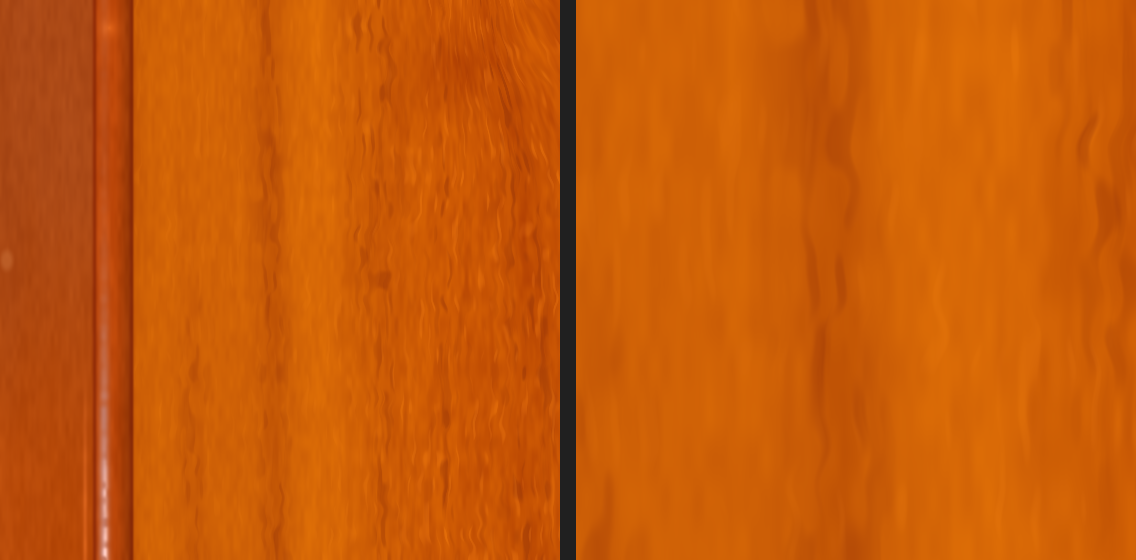
Left: the whole. Right: its middle third, enlarged.
Write a Shadertoy shader that draws this texture.

```glsl
// Varnished orange wood: a red-brown rail, a glossy rounded bead and a wide board.
// Stretched value noise gives the fibres, soft vertical bands place the dark streaks,
// and short thresholded noise inside those bands makes the pores.
#define LIGHT_WOOD vec3(0.862, 0.425, 0.025)
#define DARK_WOOD  vec3(0.735, 0.310, 0.020)
#define PORE_WOOD  vec3(0.610, 0.215, 0.025)
#define RAIL_TOP   vec3(0.670, 0.285, 0.085)
#define RAIL_LOW   vec3(0.715, 0.280, 0.025)
#define BEAD_WOOD  vec3(0.715, 0.265, 0.030)
#define GROOVE     vec3(0.500, 0.130, 0.025)
#define GLOSS      vec3(0.800, 0.640, 0.670)
#define RAIL_EDGE  0.167
#define BEAD_EDGE  0.237
#define PORE_DEPTH 0.55

float hash(vec2 p) {
    vec3 q = fract(vec3(p.xyx) * 0.1031);
    q += dot(q, q.yzx + 33.33);
    return fract((q.x + q.y) * q.z);
}

float noise(vec2 p) {
    vec2 i = floor(p), f = fract(p);
    f = f * f * (3.0 - 2.0 * f);
    return mix(mix(hash(i), hash(i + vec2(1, 0)), f.x),
               mix(hash(i + vec2(0, 1)), hash(i + vec2(1, 1)), f.x), f.y);
}

float fbm(vec2 p) {
    float sum = 0.0, amp = 0.53;
    for (int i = 0; i < 4; i++) {
        sum += amp * noise(p);
        p = p * 2.03 + 17.3;
        amp *= 0.5;
    }
    return sum;
}

// Soft vertical band around a centre line
float band(float x, float centre, float width) {
    float d = (x - centre) / width;
    return exp(-d * d);
}

// Fine fibres plus a softer mottle, centred on zero
float fibres(vec2 p) {
    return 0.5 * (fbm(p * vec2(75.0, 5.0)) - 0.5)
         + 0.5 * (noise(p * vec2(150.0, 38.0) + 9.0) - 0.5)
         + 0.4 * (fbm(p * vec2(32.0, 14.0) + 40.0) - 0.5);
}

vec3 board(vec2 p) {
    // Grain wanders on the right and leans over near the top corner
    float right = smoothstep(0.52, 0.85, p.x);
    float lift = max(p.y - 0.5, 0.0);
    vec2 g = p;
    g.x += 0.035 * right * (fbm(p * vec2(3.0, 4.0)) - 0.5);
    g.x += 0.5 * lift * lift * smoothstep(0.76, 0.95, p.x);
    float low = 1.0 - smoothstep(0.3, 0.65, p.y);

    // Broad tone: dark streaks and bright stripes
    float centreStreak = band(g.x, 0.495 - 0.02 * p.y, 0.027);
    float tone = 0.66 + 0.30 * (fbm(g * vec2(16.0, 1.2) + 3.0) - 0.5);
    tone -= 0.42 * centreStreak + 0.22 * low * band(g.x, 0.345, 0.022);
    tone += 0.22 * band(g.x, 0.565, 0.04);
    tone -= 0.22 * right + 0.20 * band(g.x, 0.95, 0.035);
    tone -= 0.22 * (1.0 - smoothstep(0.24, 0.29, p.x));
    vec2 smudge = (p - vec2(0.825, 0.88)) * mat2(0.8, 0.6, -0.6, 0.8);
    smudge += 0.05 * (fbm(p * 9.0) - 0.5);
    tone -= 0.5 * exp(-dot(smudge * vec2(12.0, 19.0), smudge * vec2(12.0, 19.0)));
    tone += fibres(g) * (0.55 + 0.35 * right);
    vec3 col = mix(DARK_WOOD, LIGHT_WOOD, clamp(tone, -0.3, 1.15));
    col -= vec3(0.0, 0.025, 0.008) * right;

    // Short dark pores gather along the streaks
    float places = 0.65 * centreStreak + 0.5 * low * band(g.x, 0.345, 0.025)
        + 0.7 * (1.0 - low) * band(g.x, 0.65, 0.03)
        + 0.6 * band(g.x, 0.69, 0.02) + 0.65 * band(g.x, 0.80, 0.015)
        + 1.1 * band(g.x, 0.945, 0.028) + 0.25 * right;
    vec2 bent = g + vec2(0.008 * (noise(g * vec2(20.0, 45.0)) - 0.5), 0.0);
    float pore = smoothstep(0.55, 0.86, noise(bent * vec2(125.0, 24.0) + 5.0));
    float thread = smoothstep(0.60, 0.82, fbm(bent * vec2(85.0, 7.0) + 61.0));
    col = mix(col, PORE_WOOD, PORE_DEPTH * clamp(places * (pore + 0.6 * thread), 0.0, 1.0));
    float glint = smoothstep(0.70, 0.95, noise(bent * vec2(140.0, 22.0) + 90.0));
    return col + vec3(0.06, 0.055, 0.02) * glint * (0.3 + 0.7 * right);
}

vec3 rail(vec2 p) {
    float fall = smoothstep(0.05, 0.75, p.y + 0.25 * (fbm(p * vec2(9.0, 2.0)) - 0.5));
    vec3 col = mix(RAIL_LOW, RAIL_TOP, fall);
    col += vec3(0.07, 0.055, 0.03) * fibres(p);
    col += 0.05 * (fbm(p * vec2(22.0, 1.8) + 8.0) - 0.5);
    // Pale dent and the lit lower edge
    float dent = length((p - vec2(0.012, 0.535)) * vec2(1.0, 0.6));
    col = mix(col, vec3(0.78, 0.42, 0.20), 0.6 * (1.0 - smoothstep(0.005, 0.016, dent)));
    float lit = band(p.x, 0.152, 0.004) * (1.0 - smoothstep(0.1, 0.4, p.y));
    return col + vec3(0.12, 0.09, 0.07) * lit;
}

vec3 bead(vec2 p) {
    float across = (p.x - RAIL_EDGE) / (BEAD_EDGE - RAIL_EDGE);
    vec3 col = BEAD_WOOD * (1.04 - 0.22 * smoothstep(0.45, 1.0, across));
    col += vec3(0.09, 0.06, 0.03) * fibres(p);
    // Highlight strengthens downwards and breaks into sparkles
    float low = 1.0 - smoothstep(0.05, 0.65, p.y);
    float sparkle = noise(p * vec2(60.0, 75.0));
    float shine = band(p.x, 0.186, 0.009) * (0.12 + 0.62 * low);
    col = mix(col, GLOSS, shine * (0.7 + 0.4 * sparkle));
    float core = band(p.x, 0.188, 0.0045) * (1.0 - smoothstep(0.06, 0.24, p.y));
    col += vec3(0.22, 0.26, 0.26) * core * smoothstep(0.2, 0.8, sparkle);
    return col + vec3(0.13, 0.11, 0.06) * exp(-length(p - vec2(0.195, 0.95)) / 0.012);
}

void mainImage(out vec4 fragColor, in vec2 fragCoord) {
    vec2 p = fragCoord / iResolution.xy;
    vec3 col = mix(rail(p), bead(p), smoothstep(-0.003, 0.003, p.x - RAIL_EDGE));
    col = mix(col, board(p), smoothstep(-0.002, 0.003, p.x - BEAD_EDGE));
    // Shadowed joints on both sides of the bead
    col = mix(col, GROOVE, 0.65 * band(p.x, RAIL_EDGE + 0.002, 0.004));
    col = mix(col, GROOVE, 0.60 * band(p.x, BEAD_EDGE - 0.002, 0.004));
    fragColor = vec4(clamp(col, 0.0, 1.0), 1.0);
}
```
